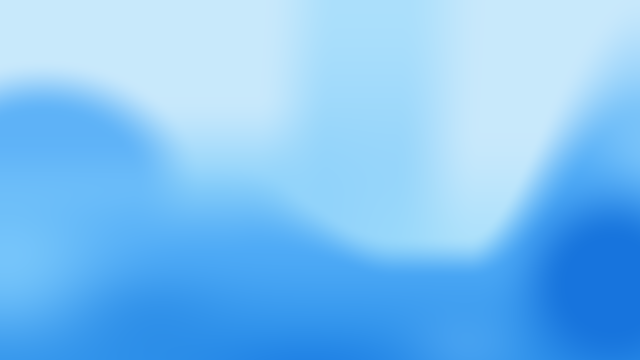
Give the GLSL for this background, as a Shadertoy shader.

```glsl
// Soft blue abstract backdrop: a pale sky with a cyan curtain, a rounded
// blue dome on the left and a deep blue swell rising to the right.
// Each part is a blurred mask or Gaussian glow mixed over the last one.

// Elliptical Gaussian glow, 1 at its centre.
float glow(vec2 p, vec2 centre, vec2 radius) {
    vec2 d = (p - centre) / radius;
    return exp(-dot(d, d));
}

// Pale sky, dimming toward the horizon, with a vertical cyan curtain.
vec3 skyColor(vec2 p) {
    vec3 pale = vec3(0.785, 0.912, 0.986);
    vec3 curtain = mix(vec3(0.58, 0.83, 0.98), vec3(0.67, 0.875, 0.985),
                       smoothstep(0.45, 1.0, p.y));
    float lean = 0.06 * (1.0 - p.y);
    float left = smoothstep(0.73, 0.94, p.x + lean);
    float right = 1.0 - smoothstep(1.12, 1.36, p.x + lean);
    vec3 color = mix(pale, curtain, left * right);

    float haze = (1.0 - smoothstep(0.45, 0.74, p.y)) * (1.0 - smoothstep(0.75, 1.1, p.x));
    color = mix(color, vec3(0.56, 0.825, 0.98), haze);
    float lowTint = 1.0 - smoothstep(0.25, 0.65, p.y);
    return mix(color, vec3(0.61, 0.86, 0.98), 0.7 * lowTint * smoothstep(0.9, 1.15, p.x));
}

// Blue swell with deep pools and lighter pockets.
vec3 swellColor(vec2 p) {
    vec3 color = mix(vec3(0.18, 0.57, 0.92), vec3(0.31, 0.67, 0.965),
                     smoothstep(0.0, 0.34, p.y));
    color = mix(color, vec3(0.54, 0.80, 0.98), smoothstep(0.5, 0.82, p.y));
    color = mix(color, vec3(0.50, 0.78, 0.98), 0.8 * glow(p, vec2(1.82, 0.60), vec2(0.15, 0.14)));
    color = mix(color, vec3(0.46, 0.77, 0.98), glow(p, vec2(0.02, 0.29), vec2(0.27, 0.21)));
    color = mix(color, vec3(0.30, 0.65, 0.95), 0.8 * glow(p, vec2(1.29, 0.04), vec2(0.16, 0.12)));
    color = mix(color, vec3(0.16, 0.54, 0.90), 0.6 * glow(p, vec2(0.42, 0.10), vec2(0.20, 0.13)));
    color = mix(color, vec3(0.11, 0.49, 0.89), 0.8 * glow(p, vec2(0.86, -0.03), vec2(0.28, 0.09)));
    float pool = glow(p, vec2(1.70, 0.21), vec2(0.25, 0.25));
    return mix(color, vec3(0.09, 0.455, 0.865), smoothstep(0.1, 0.8, pool));
}

void mainImage(out vec4 fragColor, in vec2 fragCoord) {
    // Canvas units: height 1, width 16/9.
    vec2 p = fragCoord / iResolution.xy * vec2(16.0 / 9.0, 1.0);
    vec3 color = skyColor(p);

    // Dome on the left, lighter toward its foot.
    float domeDistance = length((p - vec2(0.12, 0.49)) / vec2(0.35, 0.27));
    vec3 domeColor = mix(vec3(0.45, 0.76, 0.98), vec3(0.37, 0.70, 0.97),
                         smoothstep(0.42, 0.62, p.y));
    color = mix(color, domeColor, 1.0 - smoothstep(0.72, 1.28, domeDistance));

    // Swell: its crest dips at the centre, then climbs at the right.
    float crest = 0.42 - 0.135 * smoothstep(0.68, 1.1, p.x)
                + 0.56 * smoothstep(1.3, 1.78, p.x);
    float blur = mix(0.14, 0.06, smoothstep(0.6, 1.0, p.x))
               + 0.12 * smoothstep(1.3, 1.6, p.x);
    float swell = 1.0 - smoothstep(crest - blur, crest + blur, p.y);
    color = mix(color, swellColor(p), swell);

    fragColor = vec4(color, 1.0);
}
```
